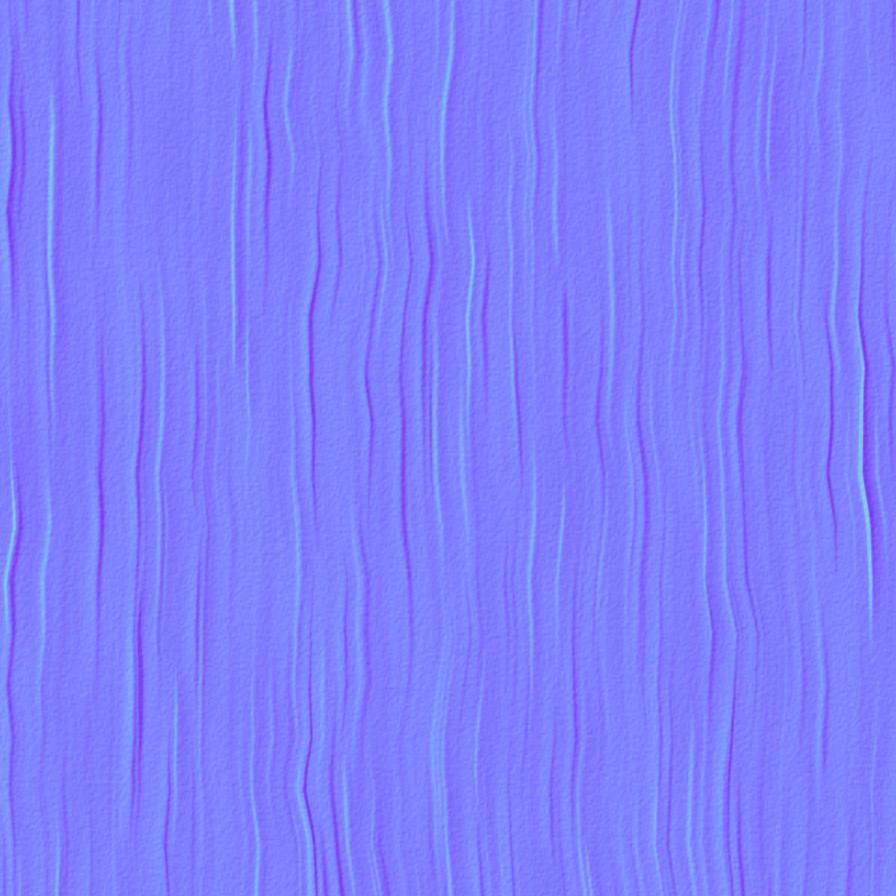
Reproduce this texture map procedurally as a WebGL 1 fragment shader.

```glsl
precision highp float;
uniform vec2 u_resolution;

float hash(vec2 p) {
  vec3 q = fract(vec3(p.xyx) * 0.1031);
  q += dot(q, q.yzx + 33.33);
  return fract((q.x + q.y) * q.z);
}

// Value noise; kink = 1 gives straight segments, 0 gives smooth curves
float noise(vec2 p, float kink) {
  vec2 i = floor(p);
  vec2 f = fract(p);
  f = mix(f * f * (3.0 - 2.0 * f), f, kink);
  return mix(mix(hash(i), hash(i + vec2(1, 0)), f.x),
             mix(hash(i + vec2(0, 1)), hash(i + vec2(1, 1)), f.x), f.y);
}

// Sideways drift shared by neighbouring grooves
float wander(vec2 p) {
  return 0.014 * noise(p * vec2(6.0, 7.0) + 11.0, 0.8)
       + 0.011 * noise(p * vec2(12.0, 17.0) + 47.0, 0.8);
}

// One layer of tapered vertical ridges and grooves, as sideways slope
float grooves(vec2 p, float columns, float rows, float seed) {
  float slope = 0.0;
  float column = floor(p.x * columns);
  for (int i = -1; i <= 1; i++) {
    float c = column + float(i);
    float y = p.y * rows + hash(vec2(c, seed)) * 7.0;
    vec2 id = vec2(c + seed * 3.0, floor(y) + seed * 17.0);
    float t = fract(y);
    float direction = hash(id + 5.3) < 0.52 ? -1.0 : 1.0;
    float power = hash(id + 21.7);
    float peak = mix(0.2, 0.8, hash(id + 9.1));
    float taper = smoothstep(0.0, peak, t) * (1.0 - smoothstep(peak, 1.0, t));
    taper = sqrt(taper);
    float d = p.x - (c + 0.15 + 0.7 * hash(id + 31.9)) / columns;
    float width = mix(0.0013, 0.0023, hash(id + 13.3)) * (0.7 + 0.3 * taper);
    float core = exp(-d * d / (2.0 * width * width));
    float side = d - direction * 0.006;
    float flank = exp(-side * side / 0.00005);
    float strength = 0.03 + 0.62 * power * power;
    slope += direction * taper * strength * (core - 0.27 * flank);
  }
  return slope;
}

void main() {
  vec2 uv = gl_FragCoord.xy / u_resolution;
  float drift = wander(uv);
  float lean = (wander(uv + vec2(0.0, 0.004)) - drift) / 0.004;
  vec2 p = vec2(uv.x + drift, uv.y);

  // Sharp grooves of several lengths
  float slope = grooves(p, 23.0, 2.1, 1.0)
              + grooves(p, 27.0, 2.9, 2.0)
              + grooves(p, 19.0, 1.7, 3.0)
              + 0.7 * grooves(p, 37.0, 4.5, 4.0);

  // Soft folds and faint fibres
  slope += 0.05 * (noise(p * vec2(36.0, 4.5) + 3.0, 0.0) - 0.5);
  slope += 0.1 * (noise(p * vec2(85.0, 6.0) + 70.0, 0.0) - 0.5);
  slope += 0.07 * (noise(p * vec2(190.0, 12.0) + 29.0, 0.0) - 0.5);
  slope = clamp(slope, -0.48, 0.52);

  // Fine embossed roughness
  vec2 g = uv * vec2(300.0, 280.0);
  float height = noise(g, 0.0) + 0.7 * noise(g * 1.6 + 8.0, 0.0);
  vec2 h = g + vec2(0.6, -0.6);
  float shifted = noise(h, 0.0) + 0.7 * noise(h * 1.6 + 8.0, 0.0);
  float rough = 0.095 * (height - shifted);

  // Pack the surface direction into colour
  vec2 tilt = vec2(slope * lean * 0.5 + rough * 0.7, slope + rough + 0.004);
  vec3 normal = vec3(tilt, sqrt(max(0.0, 1.0 - dot(tilt, tilt))));
  gl_FragColor = vec4(0.5 + 0.5 * normal, 1.0);
}
```
